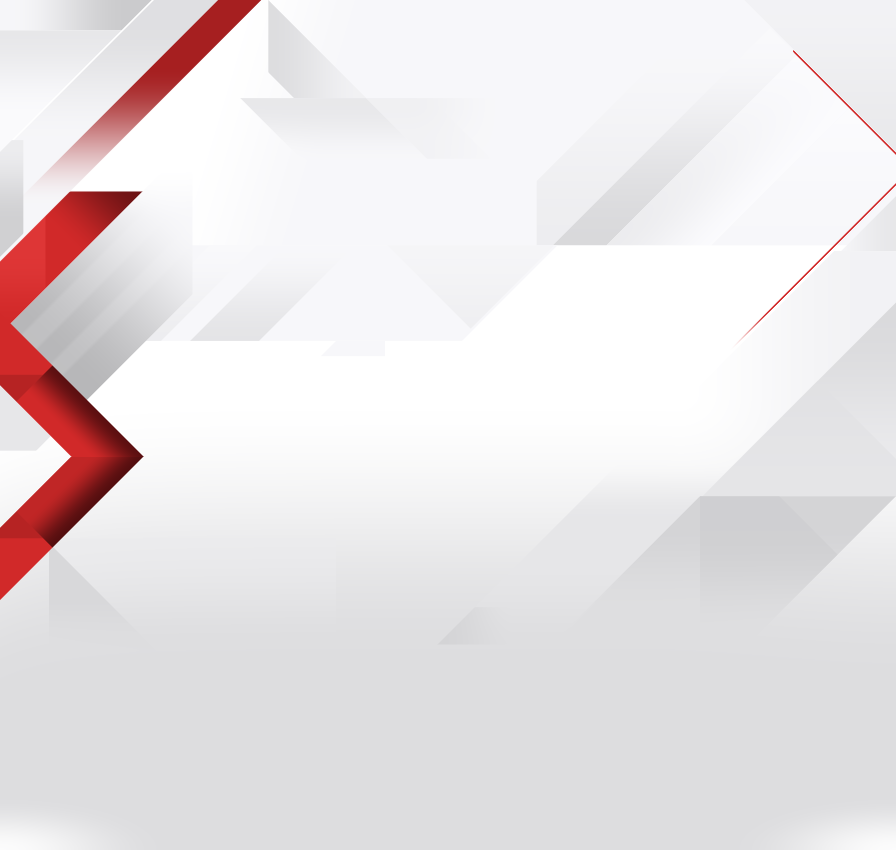
Write a Shadertoy shader that draws this background.

```glsl
const vec2 CANVAS = vec2(7.68, 7.28);   // design units, y pointing down
const float FAR = 30.0;
const vec3 FLOOR_GREY = vec3(0.868, 0.868, 0.876);
const vec3 RED = vec3(0.82, 0.16, 0.16);
const vec3 BAR_RED = vec3(0.65, 0.12, 0.125);
const vec3 DARK_RED = vec3(0.36, 0.06, 0.065);
const vec3 COOL = vec3(0.995, 0.995, 1.005);
const float FOLD_Y = 3.91;              // height of the chevron tip
const vec4 ANY = vec4(-FAR, FAR, -FAR, FAR);

float px;

float slab(float t, float lo, float hi, float w) {
    return clamp((t - lo) / w + 0.5, 0.0, 1.0) * clamp((hi - t) / w + 0.5, 0.0, 1.0);
}

// Octagon: box = x and y ranges, diag = ranges of x + y and x - y
float facet(vec2 p, vec4 box, vec4 diag) {
    float w = px * 1.414;
    return slab(p.x, box.x, box.y, px) * slab(p.y, box.z, box.w, px)
         * slab(p.x + p.y, diag.x, diag.y, w) * slab(p.x - p.y, diag.z, diag.w, w);
}

void tint(inout vec3 c, float shade, float mask) {
    c = mix(c, shade * COOL, mask);
}

vec3 backdrop(vec2 p) {
    float sag = 0.25 * exp(-p.x * 1.8) + 0.12 * smoothstep(5.5, 7.68, p.x);
    float rise = smoothstep(3.35 + sag, 5.65 + sag, p.y);
    vec3 c = mix(vec3(1.0), FLOOR_GREY, rise);
    tint(c, 0.974, facet(p, vec4(1.6, FAR, -1.0, 2.1), vec4(2.24, FAR, -FAR, FAR))
        * smoothstep(2.0, 3.2, p.x + 0.3 * p.y));
    vec2 corner = vec2(min(p.x, CANVAS.x - p.x) / 1.4, (CANVAS.y - p.y) / 0.45);
    return mix(c, vec3(1.0), 0.9 * (1.0 - smoothstep(0.0, 1.0, length(corner))));
}

void topFacets(inout vec3 c, vec2 p) {
    float u = p.x + p.y;
    // Upper left corner
    tint(c, mix(0.97, 0.80, smoothstep(0.1, 1.1, p.x)), facet(p, vec4(-1.0, FAR, -1.0, 0.26), vec4(-FAR, 1.3, -FAR, FAR)));
    tint(c, mix(0.91, 0.985, smoothstep(0.25, 1.0, p.y)), facet(p, vec4(-1.0, FAR, 0.26, FAR), vec4(-FAR, 1.3, -FAR, FAR)));
    tint(c, mix(0.88, 0.97, smoothstep(0.2, 1.2, p.y)), facet(p, ANY, vec4(1.32, 2.24, -FAR, FAR)));
    tint(c, mix(0.82, 0.93, smoothstep(1.9, 1.25, p.y)), facet(p, vec4(-1.0, 0.2, 1.2, FAR), vec4(1.3, 2.2, -FAR, FAR)));
    // Folded ribbon
    tint(c, mix(0.87, 0.95, smoothstep(2.3, 3.1, p.x)), facet(p, vec4(2.3, FAR, -1.0, 0.84), vec4(-FAR, FAR, 1.68, 2.3)));
    float fade = 1.0 - smoothstep(0.9, 1.38, p.y);
    tint(c, 0.915, fade * facet(p, vec4(-1.0, FAR, 0.84, 1.4), vec4(-FAR, FAR, 1.22, 2.3)));
    tint(c, 0.945, fade * (1.0 - smoothstep(3.5, 4.3, p.x)) * facet(p, vec4(-1.0, FAR, 0.84, 1.4), vec4(-FAR, FAR, 2.3, FAR)));
    tint(c, 0.945, 0.7 * smoothstep(0.8, 1.35, p.y) * (1.0 - smoothstep(3.55, 4.4, p.x)) * facet(p, vec4(-1.0, FAR, 0.84, 1.36), vec4(-FAR, FAR, 2.3, 2.85)));
    // Slanted stripes on the right
    float depth = smoothstep(0.3, 2.1, p.y);
    vec4 stripes = vec4(4.6, FAR, -1.0, 2.1);
    tint(c, mix(0.975, 0.935, depth), facet(p, stripes, vec4(6.15, 6.84, -FAR, 6.36)));
    tint(c, mix(0.98, 0.855, depth), facet(p, stripes, vec4(6.84, 7.3, -FAR, 6.36)));
    tint(c, mix(0.99, 0.93, depth * smoothstep(8.3, 7.3, u)), facet(p, stripes, vec4(7.3, 8.2, -FAR, 6.36)));
    tint(c, mix(0.995, 0.975, depth), facet(p, stripes, vec4(8.2, 9.26, -FAR, 6.36)));
    tint(c, mix(0.955, 0.92, smoothstep(0.0, 1.3, p.y)), facet(p, ANY, vec4(-FAR, FAR, 6.38, FAR)));
}

void middleFacets(inout vec3 c, vec2 p) {
    vec4 row = vec4(1.2, FAR, 2.1, 2.92);
    float depth = smoothstep(2.1, 2.92, p.y);
    tint(c, 0.974, facet(p, row, vec4(-FAR, 6.88, -FAR, FAR)));
    tint(c, mix(0.975, 0.90, depth), facet(p, row, vec4(4.55, 5.14, -FAR, FAR)));
    tint(c, mix(0.98, 0.935, depth), facet(p, row, vec4(3.9, 4.3, -FAR, FAR)));
    tint(c, mix(0.965, 0.94, depth), facet(p, row, vec4(-FAR, 6.85, 1.22, FAR)));
    tint(c, 0.974, facet(p, vec4(2.75, 3.3, 2.92, 3.05), vec4(5.8, FAR, -FAR, FAR)));
    // Shadowed panel beside the chevron
    float v = p.x - p.y;
    float sweep = smoothstep(-2.6, -0.2, v);
    float bands = 0.035 * (slab(p.x + p.y, 3.05, 3.3, 0.04) + slab(p.x + p.y, 3.55, 3.75, 0.04));
    tint(c, mix(0.72, 0.975, sweep) + bands * (1.0 - sweep), smoothstep(1.4, 1.9, p.y)
        * facet(p, vec4(-1.0, 1.65, 1.4, FAR), vec4(2.86, 4.17, -2.69, FAR)));
    tint(c, 0.91, facet(p, vec4(-1.0, FAR, 3.2, 3.86), vec4(-FAR, 4.17, -FAR, -3.3)));
}

void lowerFacets(inout vec3 c, vec2 p) {
    float u = p.x + p.y;
    // Right side planes
    tint(c, mix(0.91, 0.97, smoothstep(7.7, 7.1, p.x)), facet(p, vec4(-1.0, FAR, 1.2, 2.15), vec4(9.36, FAR, -FAR, FAR)));
    float haze = smoothstep(5.8, 7.4, p.x);
    tint(c, 0.955, haze * facet(p, vec4(-1.0, FAR, 2.15, 4.3), vec4(9.3, 10.27, -FAR, FAR)));
    tint(c, mix(0.925, 0.86, smoothstep(4.1, 2.7, p.y)), facet(p, vec4(-1.0, FAR, 2.3, 4.25), vec4(10.27, 11.93, -FAR, FAR)));
    tint(c, 0.885, 0.6 * facet(p, vec4(-1.0, FAR, 2.8, 4.25), vec4(10.27, 11.93, -FAR, 3.75)));
    // Planes sinking into the floor
    float sink = 1.0 - smoothstep(4.5, 5.5, p.y);
    tint(c, 0.905, smoothstep(3.95, 4.5, p.y) * sink * facet(p, vec4(-1.0, FAR, 3.9, 5.52), vec4(9.27, 10.27, -FAR, FAR)));
    tint(c, 0.835, smoothstep(4.4, 3.75, p.x) * facet(p, vec4(-1.0, FAR, 5.2, 5.52), vec4(9.27, FAR, -FAR, FAR)));
    tint(c, 0.835, sink * facet(p, vec4(-1.0, FAR, 4.25, 5.5), vec4(10.25, 11.93, -FAR, FAR)));
    tint(c, 0.81, 0.7 * sink * facet(p, vec4(6.0, FAR, 4.25, 5.5), vec4(10.25, 11.93, -FAR, 2.43)));
    // Lower left fold
    tint(c, 0.925, 0.7 * sink * facet(p, vec4(0.42, 2.88, 4.61, 5.5), ANY));
    tint(c, 0.85, (1.0 - smoothstep(5.1, 5.6, p.y)) * facet(p, vec4(0.42, FAR, 4.6, 5.6), vec4(-FAR, FAR, -5.1, -4.23)));
}

void redShapes(inout vec3 c, vec2 p) {
    // Fading bar and hairlines
    c = mix(c, BAR_RED, (1.0 - smoothstep(0.55, 1.75, p.y)) * facet(p, ANY, vec4(1.87, 2.24, -FAR, FAR)));
    float hair = facet(p, vec4(6.8, FAR, 0.4, 1.4), vec4(-FAR, FAR, 6.355, 6.37));
    hair += smoothstep(6.25, 6.7, p.x) * facet(p, vec4(6.2, FAR, 1.5, 3.1), vec4(9.25, 9.265, -FAR, FAR));
    c = mix(c, RED, min(hair * 1.5, 1.0));
    // Upper arm
    float v = p.x - p.y;
    vec3 arm = mix(RED, DARK_RED, 0.85 * smoothstep(-1.5, -0.45, v));
    arm += 0.05 * slab(p.x, -1.0, 0.39, px) * smoothstep(2.8, 2.2, p.y);
    c = mix(c, arm, facet(p, vec4(-1.0, FAR, 1.64, 2.78), vec4(2.24, 2.86, -FAR, FAR)));
    // Folded tip, mirrored about its axis
    vec2 m = vec2(p.x, FOLD_Y - abs(p.y - FOLD_Y));
    float edge = smoothstep(-3.14, -2.68, m.x - m.y);
    float outer = slab(m.x + m.y, 3.58, FAR, px * 1.414);
    vec3 fold = mix(RED, DARK_RED, outer * edge);
    fold *= 1.0 - 0.13 * (1.0 - outer) * slab(m.y, 3.21, FAR, px);
    fold *= 1.0 - 0.08 * step(FOLD_Y, p.y) * outer;
    c = mix(c, fold, facet(m, ANY, vec4(-FAR, FAR, -3.3, -2.68)));
}

void mainImage(out vec4 fragColor, in vec2 fragCoord) {
    vec2 p = fragCoord / iResolution.xy * CANVAS;
    p.y = CANVAS.y - p.y;
    px = CANVAS.y / iResolution.y;
    vec3 c = backdrop(p);
    topFacets(c, p);
    middleFacets(c, p);
    lowerFacets(c, p);
    redShapes(c, p);
    fragColor = vec4(clamp(c, 0.0, 1.0), 1.0);
}
```
